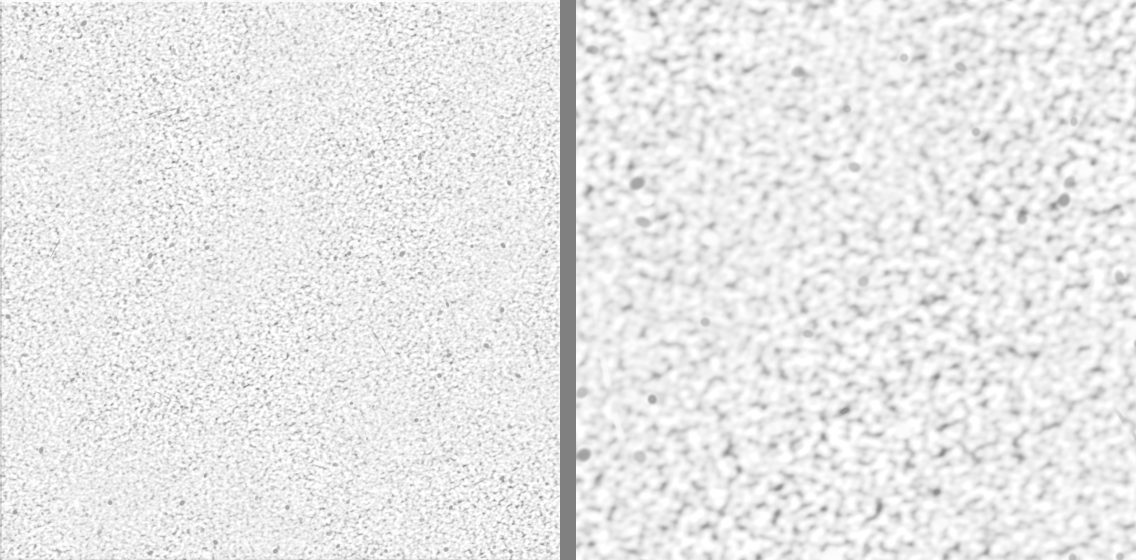
Left: the whole. Right: its middle third, enlarged.
Write a three.js fragment shader that draws this texture.

```glsl
varying vec2 vUv;

const vec3 PLASTER = vec3(0.927);
const vec3 PIT_GREY = vec3(0.60);
const vec3 CHALK_WHITE = vec3(0.99);
const float TAU = 6.2831853;

float hash(vec2 p) {
  vec3 q = fract(p.xyx * 0.1031);
  q += dot(q, q.yzx + 33.33);
  return fract((q.x + q.y) * q.z);
}

vec2 hash2(vec2 p) {
  return vec2(hash(p + 17.3), hash(p + 91.7));
}

vec2 rotate(vec2 p, float angle) {
  float c = cos(angle), s = sin(angle);
  return vec2(c * p.x + s * p.y, c * p.y - s * p.x);
}

float cornerSlope(vec2 cell, vec2 offset) {
  float angle = TAU * hash(cell);
  return dot(vec2(cos(angle), sin(angle)), offset);
}

// Gradient noise, scaled to a standard deviation near one
float noise(vec2 p) {
  vec2 i = floor(p), f = fract(p);
  vec2 w = f * f * f * (f * (f * 6.0 - 15.0) + 10.0);
  vec2 e = vec2(1.0, 0.0);
  float low = mix(cornerSlope(i, f), cornerSlope(i + e, f - e), w.x);
  float high = mix(cornerSlope(i + e.yx, f - e.yx), cornerSlope(i + 1.0, f - 1.0), w.x);
  return 4.65 * mix(low, high, w.y);
}

// Fine grain, slightly drawn out along a shallow rising slope
float grain(vec2 uv) {
  vec2 p = rotate(uv, 0.35) * vec2(0.88, 1.08) + 3.0;
  float coarse = noise(p * 128.0);
  float fine = noise(rotate(p, 0.9) * 195.0 + 400.0);
  float drift = noise(p * vec2(16.0, 34.0) + 70.0);
  float contrast = 1.0 + 0.10 * noise(uv * 5.0 + 40.0);
  return contrast * (0.76 * coarse + 0.63 * fine) + 0.13 * drift;
}

// Sparse rounded specks, at most one in each grid cell
float specks(vec2 uv, float cells, float density, float radius, float seed) {
  vec2 p = uv * cells, cell = floor(p) + seed;
  vec2 center = 0.2 + 0.6 * hash2(cell);
  vec2 d = rotate(fract(p) - center, TAU * hash(cell + 5.0)) / cells;
  d.x *= mix(0.6, 1.0, hash(cell + 8.0));
  float size = radius * mix(0.65, 1.1, hash(cell + 11.0));
  float present = step(hash(cell + 23.0), density);
  return present * (1.0 - smoothstep(size * 0.5, size * 1.3, length(d)));
}

// Thin, gently bowed line fading toward its ends
float scratch(vec2 uv, float id, float width) {
  vec2 key = vec2(id, id * 1.7 + 2.0);
  vec2 d = rotate(uv - hash2(key), TAU * hash(key + 4.0));
  float halfLength = mix(0.015, 0.06, hash(key + 9.0));
  d.y += (hash(key + 13.0) - 0.5) * 5.0 * d.x * d.x;
  float line = 1.0 - smoothstep(width * 0.4, width * 1.4, abs(d.y));
  float broken = smoothstep(-1.0, 0.6, noise(uv * 60.0 + id));
  return line * broken * (1.0 - smoothstep(halfLength * 0.7, halfLength, abs(d.x)));
}

float edgeBand(float distanceIn, float width) {
  return 1.0 - smoothstep(width * 0.5, width, distanceIn);
}

void main() {
  // Hollows fall off faster than bumps rise
  float height = grain(vUv);
  float hollow = min(height, 0.0);
  vec3 color = PLASTER + 0.041 * height - 0.019 * hollow * hollow;
  color = clamp(color, 0.56, 1.0);

  // Pits and chalky lumps
  color = mix(color, PIT_GREY, 0.85 * specks(vUv, 17.0, 0.22, 0.0042, 3.0));
  color = mix(color, PIT_GREY, 0.55 * specks(vUv, 31.0, 0.25, 0.0036, 60.0));
  color = mix(color, CHALK_WHITE, 0.9 * specks(vUv, 26.0, 0.22, 0.0050, 130.0));

  // Pale and dark hairline scratches
  for (int i = 0; i < 14; i++) {
    float id = float(i) * 3.1 + 1.0;
    color = mix(color, CHALK_WHITE, 0.8 * scratch(vUv, id, 0.0020));
  }
  for (int i = 0; i < 5; i++) {
    float id = float(i) * 4.3 + 80.0;
    color = mix(color, PIT_GREY, 0.5 * scratch(vUv, id, 0.0014));
  }

  // Worn border
  color -= 0.12 * edgeBand(vUv.x, 0.004) + 0.06 * edgeBand(vUv.y, 0.003);
  color = mix(color, CHALK_WHITE, 0.8 * edgeBand(1.0 - vUv.y, 0.005));
  color = mix(color, CHALK_WHITE, 0.4 * edgeBand(1.0 - vUv.x, 0.004));

  gl_FragColor = vec4(color, 1.0);
}
```
